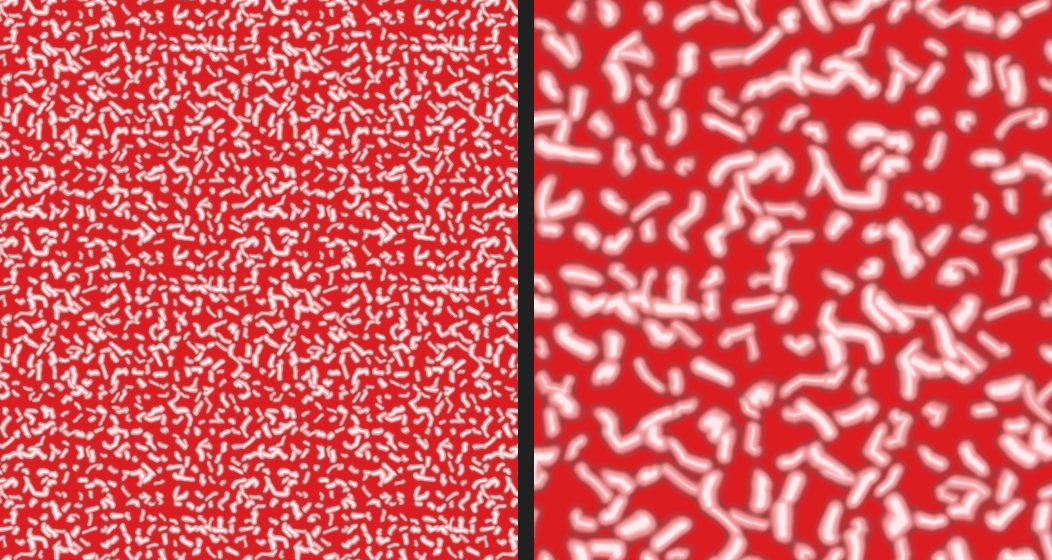
Left, the full canvas; right, a detail of the centre.
Give the GLSL for this texture, as a WebGL 1 fragment shader.

```glsl
precision highp float;

uniform vec2 u_resolution;

const float TILE_SIZE = 0.43;      // repeat length, in canvas heights
const float TILE_CELLS = 20.0;     // flecks along one side of a tile
const float JITTER = 0.62;
const float MIN_ARM = 0.12;
const float MAX_ARM = 0.70;
const float MIN_RADIUS = 0.15;
const float MAX_RADIUS = 0.28;
const float MAX_BEND = 1.3;
const float JOIN = 0.12;           // rounding where flecks touch
const float WARP = 0.09;
const float TAU = 6.28319;

const vec3 RED = vec3(0.86, 0.11, 0.13);
const vec3 OUTLINE = vec3(0.75, 0.19, 0.21);
const vec3 CREVICE = vec3(0.64, 0.22, 0.23);
const vec3 PINK = vec3(0.94, 0.59, 0.60);
const vec3 WHITE = vec3(1.0, 0.91, 0.92);

float hash(vec2 cell, float seed) {
  return fract(sin(dot(cell, vec2(127.1, 311.7)) + seed * 74.7) * 43758.545);
}

vec2 direction(float angle) {
  return vec2(cos(angle), sin(angle));
}

float armDistance(vec2 p, vec2 tip) {
  return length(p - tip * clamp(dot(p, tip) / dot(tip, tip), 0.0, 1.0));
}

// A bent stroke: two arms that meet at a jittered joint.
float fleckDistance(vec2 p, vec2 cell) {
  vec2 id = mod(cell, TILE_CELLS);
  vec2 joint = 0.5 + JITTER * (vec2(hash(id, 1.0), hash(id, 2.0)) - 0.5);
  float angle = TAU * hash(id, 3.0);
  float bend = MAX_BEND * (2.0 * hash(id, 4.0) - 1.0);
  vec2 reach = vec2(hash(id, 5.0), hash(id, 6.0));
  vec2 arms = mix(vec2(MIN_ARM), vec2(MAX_ARM), reach * reach);
  float radius = mix(MIN_RADIUS, MAX_RADIUS, hash(id, 7.0));
  vec2 q = p - cell - joint;
  float first = armDistance(q, arms.x * direction(angle));
  float second = armDistance(q, -arms.y * direction(angle + bend));
  return min(first, second) - radius;
}

float smoothUnion(float a, float b, float k) {
  float h = max(k - abs(a - b), 0.0) / k;
  return min(a, b) - 0.25 * k * h * h;
}

void main() {
  vec2 p = gl_FragCoord.xy / u_resolution.y * TILE_CELLS / TILE_SIZE;

  // Wobble that repeats with the tile
  vec2 phase = p * TAU / TILE_CELLS;
  p += WARP * sin(phase.yx * vec2(11.0, 9.0) + 2.0 * sin(phase * 3.0));

  // Two nearest flecks
  float nearest = 9.0;
  float next = 9.0;
  for (int y = -1; y <= 1; y++) {
    for (int x = -1; x <= 1; x++) {
      vec2 cell = floor(p) + vec2(float(x), float(y));
      float d = fleckDistance(p, cell);
      next = min(next, max(nearest, d));
      nearest = min(nearest, d);
    }
  }
  float edge = smoothUnion(nearest, next, JOIN);

  // Soft ramp from fleck core through a dark rim to the ground
  float gap = 1.0 - smoothstep(0.08, 0.28, next);
  vec3 rim = mix(OUTLINE, CREVICE, gap);
  vec3 color = mix(WHITE, PINK, smoothstep(-0.22, -0.06, edge));
  color = mix(color, rim, smoothstep(-0.08, 0.09, edge));
  color = mix(color, RED, smoothstep(0.09, 0.21, edge));

  gl_FragColor = vec4(color, 1.0);
}
```
